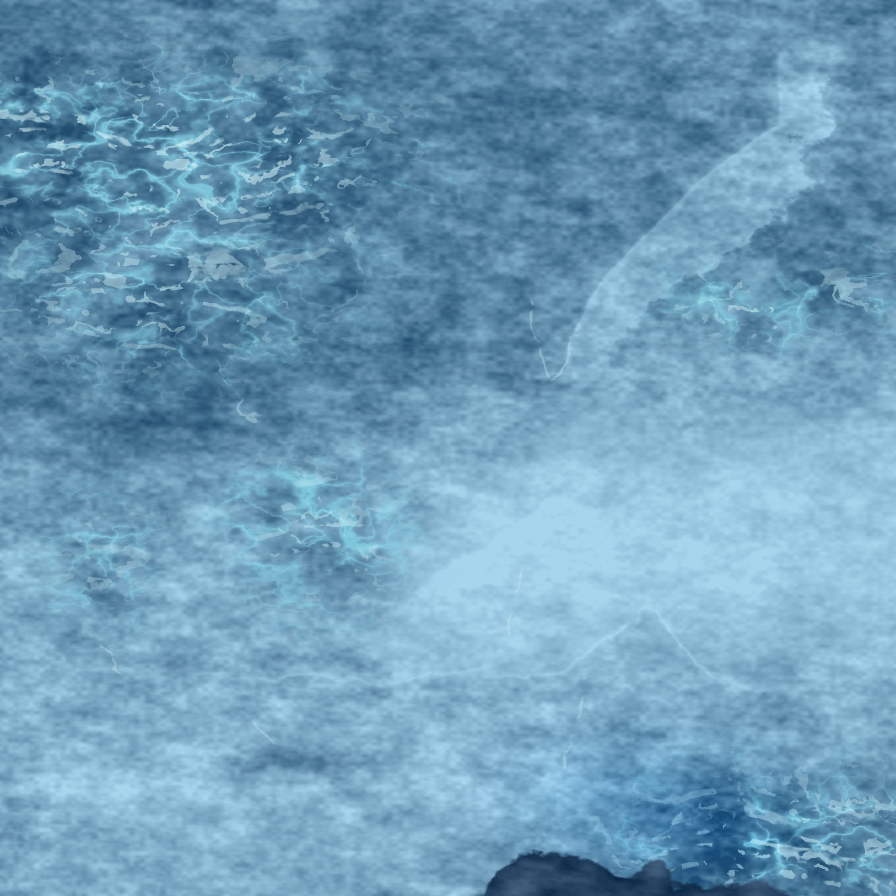
A WebGL 2 fragment shader for this texture:

```glsl
#version 300 es
precision highp float;
uniform vec2 u_resolution;
out vec4 fragColor;

float hash(vec2 p) {
  vec3 q = fract(p.xyx * vec3(0.1031, 0.1030, 0.0973));
  q += dot(q, q.yzx + 33.33);
  return fract((q.x + q.y) * q.z);
}

float noise(vec2 p) {
  vec2 i = floor(p), f = fract(p);
  f = f * f * (3.0 - 2.0 * f);
  return mix(mix(hash(i), hash(i + vec2(1, 0)), f.x),
             mix(hash(i + vec2(0, 1)), hash(i + vec2(1, 1)), f.x), f.y);
}

float fbm(vec2 p) {
  float sum = 0.0, amp = 0.52;
  for (int i = 0; i < 5; i++) {
    sum += amp * noise(p);
    p = mat2(1.96, 0.3, -0.3, 1.96) * p + 17.3;
    amp *= 0.52;
  }
  return sum;
}

float blob(vec2 p, vec2 center, vec2 radius) {
  vec2 d = (p - center) / radius;
  return exp(-dot(d, d));
}

float segment(vec2 p, vec2 a, vec2 b) {
  vec2 d = b - a;
  return length(p - a - d * clamp(dot(p - a, d) / dot(d, d), 0.0, 1.0));
}

// Thin crests where warped noise crosses its middle value
float veins(vec2 p) {
  vec2 q = p + 1.5 * vec2(fbm(p * 1.1), fbm(p * 1.1 + 41.0));
  float coarse = abs(noise(q) - 0.5);
  float fine = abs(noise(q * 2.3 + 9.0) - 0.5);
  return exp(-coarse * 17.0) + 0.7 * exp(-fine * 12.0);
}

void main() {
  vec2 uv = gl_FragCoord.xy / u_resolution;
  float cloud = fbm(uv * vec2(5.0, 8.0)) - 0.5;
  float rough = fbm(uv * vec2(26.0, 34.0) + 60.0) - 0.5;
  vec2 p = uv + 0.05 * vec2(cloud, fbm(uv * 7.0 + 30.0) - 0.5);

  // Broad depth: dark above, pale below, glow at the right
  float tone = mix(0.69, 0.38, smoothstep(0.34, 0.64, p.y + 0.12 * cloud));
  tone += 0.36 * blob(p, vec2(0.96, 0.47), vec2(0.38, 0.17));
  tone += 0.19 * blob(p, vec2(0.66, 0.37), vec2(0.24, 0.16));
  tone += 0.08 * blob(p, vec2(0.3, 0.06), vec2(0.35, 0.12));
  tone -= 0.22 * blob(p, vec2(0.17, 0.53), vec2(0.20, 0.07));
  tone -= 0.18 * blob(p, vec2(0.42, 0.63), vec2(0.14, 0.04));
  tone -= 0.40 * blob(p, vec2(0.86, 0.07), vec2(0.19, 0.08));
  tone -= 0.35 * blob(p, vec2(0.02, 0.09), vec2(0.04, 0.025));
  tone -= 0.35 * blob(p, vec2(0.33, 0.15), vec2(0.05, 0.016));

  // Pale sheet: smooth bright left rim, ragged right rim
  float rise = clamp((uv.y - 0.6) / 0.26, 0.0, 1.0);
  float left = 0.635 + 0.23 * pow(rise, 1.6) + 0.03 * cloud;
  float right = left + 0.022 + 0.11 * blob(uv, vec2(uv.x, 0.74), vec2(0.085)) + 0.1 * rough;
  float span = smoothstep(0.54, 0.64, uv.y) * smoothstep(0.97, 0.88, uv.y);
  float sheet = smoothstep(left - 0.005, left + 0.005, uv.x)
              * smoothstep(right + 0.008, right - 0.008, uv.x) * span;
  tone = mix(tone, 0.76, 0.8 * sheet);
  tone += span * (0.26 * exp(-abs(uv.x - left) * 240.0) + 0.24 * exp(-abs(uv.x - right) * 110.0));

  // Shelf running down from the sheet
  float shelf = 0.32 + 0.68 * (p.x - 0.43) - p.y;
  float shelfMask = smoothstep(0.40, 0.46, p.x) * smoothstep(0.76, 0.58, p.x);
  tone += 0.17 * shelfMask * smoothstep(-0.005, 0.005, shelf) * exp(-max(shelf, 0.0) * 9.0);
  tone += 0.14 * smoothstep(0.08, 0.0, segment(p, vec2(0.48, 0.36), vec2(0.67, 0.55)));
  tone += 0.20 * smoothstep(0.05, 0.0, segment(p, vec2(0.0, 0.58), vec2(0.13, 0.71)));

  // Wavy pale contour
  float wave = 0.245 + 0.075 * blob(uv, vec2(0.72, uv.y), vec2(0.055)) + 0.06 * cloud + 0.03 * rough;
  float below = wave - uv.y;
  float waveMask = smoothstep(0.12, 0.3, uv.x) * smoothstep(0.9, 0.82, uv.x);
  tone += waveMask * (0.18 * exp(-abs(below) * 240.0) - 0.09 * smoothstep(0.0, 0.006, below) * exp(-max(below, 0.0) * 18.0));

  // Streaked mottling and grain
  float streak = fbm(mat2(0.99, 0.12, -0.12, 0.99) * uv * vec2(24.0, 75.0)) - 0.5;
  float grain = noise(uv * vec2(95.0, 150.0)) + noise(uv * vec2(170.0, 230.0) + 7.0) - 1.0;
  float calm = mix(1.0, 0.55, smoothstep(0.65, 0.95, tone));
  tone += calm * (0.45 * cloud + 0.52 * rough + 0.52 * streak + 0.21 * grain);

  // Cyan vein clusters with dark hollows and white flecks
  float upper = blob(p, vec2(0.27, 0.83), vec2(0.18, 0.09)) + blob(p, vec2(0.05, 0.84), vec2(0.15, 0.08))
              + 0.8 * blob(p, vec2(0.18, 0.67), vec2(0.2, 0.08));
  float lower = 1.3 * blob(p, vec2(0.36, 0.40), vec2(0.09, 0.08)) + blob(p, vec2(0.12, 0.38), vec2(0.06, 0.07));
  float side = 0.9 * blob(p, vec2(0.88, 0.67), vec2(0.13, 0.05)) + blob(p, vec2(0.88, 0.06), vec2(0.2, 0.08));
  float cluster = clamp(upper + lower + side, 0.0, 1.0);
  float vein = veins(uv * vec2(17.0, 27.0)) * smoothstep(-0.25, 0.1, cloud + rough);
  float fleck = smoothstep(0.68, 0.85, noise(uv * vec2(55.0, 105.0) + 9.0 * vec2(rough, cloud)));
  tone -= 0.26 * cluster * (1.0 - min(vein, 1.0));
  float cyan = clamp(cluster * vein, 0.0, 0.85);
  float white = clamp(upper + 0.6 * lower + side, 0.0, 1.0) * (0.6 * fleck + 0.35 * smoothstep(0.9, 1.5, vein));

  // Scattered hairline cracks
  for (int i = 0; i < 8; i++) {
    float k = float(i);
    vec2 start = vec2(hash(vec2(k, 3.0)), 0.04 + 0.66 * hash(vec2(k, 8.0)));
    float angle = 0.7 + 1.7 * hash(vec2(k, 15.0));
    vec2 end = start + 0.08 * vec2(cos(angle), sin(angle));
    float crack = segment(uv + 0.07 * vec2(cloud, rough), start, end);
    white += 0.4 * smoothstep(0.003, 0.0, crack) * smoothstep(-0.15, 0.15, streak + rough);
  }

  vec3 color = mix(vec3(0.18, 0.35, 0.48), vec3(0.61, 0.79, 0.89), clamp(tone, -0.12, 1.1));
  color = mix(color, vec3(0.50, 0.80, 0.88), cyan);
  color = mix(color, vec3(0.80, 0.93, 0.96), min(white, 0.85));
  color += vec3(-0.05, 0.0, 0.05) * blob(p, vec2(0.75, 0.09), vec2(0.15, 0.08));

  // Dark rock at the lower edge
  float crest = 0.055 * smoothstep(0.52, 0.59, uv.x) - 0.2 * max(uv.x - 0.59, 0.0) + 0.05 * rough;
  float rock = smoothstep(-0.004, 0.004, crest - uv.y) * smoothstep(0.52, 0.55, uv.x);
  color = mix(color, vec3(0.13, 0.24, 0.36) + 0.3 * rough + 0.2 * streak, rock);
  fragColor = vec4(clamp(color, 0.0, 1.0), 1.0);
}
```
